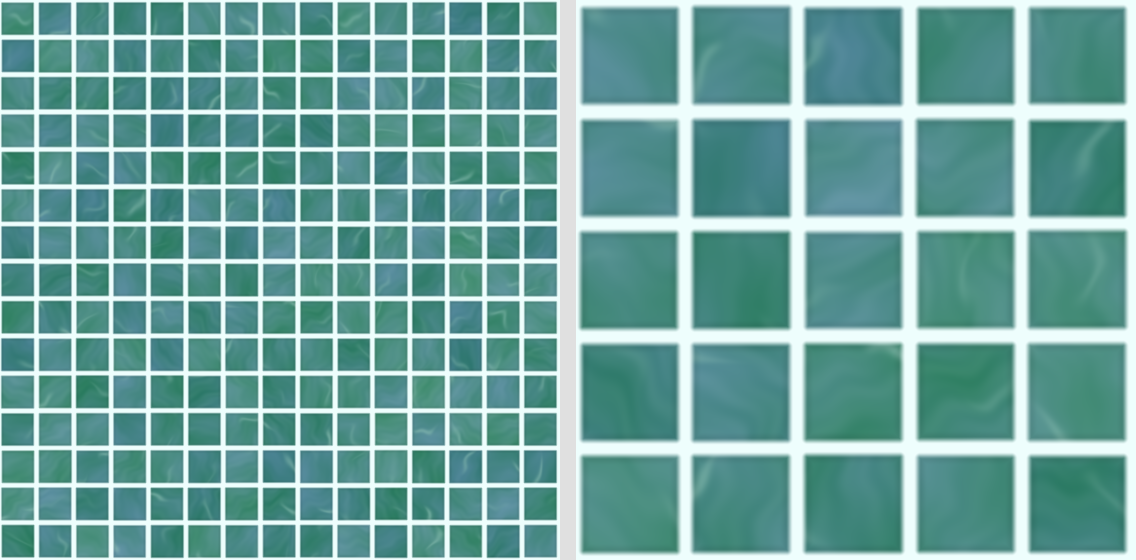
Left, the full canvas; right, a detail of the centre.
Write a Shadertoy shader that draws this pattern.

```glsl
#define TILES 15.0
#define GRID_SHIFT vec2(0.023, 0.0)
#define GROUT_WIDTH 0.132
#define CORNER_RADIUS 0.025
#define EDGE_SOFTNESS 0.034
#define DEEP_GREEN vec3(0.175, 0.465, 0.425)
#define PALE_TEAL vec3(0.385, 0.615, 0.590)
#define BLUE_TINT vec3(0.020, -0.012, 0.060)
#define WISP_COLOR vec3(0.560, 0.760, 0.710)
#define GROUT_COLOR vec3(0.935, 0.995, 0.992)
#define WISP_AMOUNT 0.55

const float TAU = 6.2831853;

vec3 hash3(vec2 cell) {
    vec3 p = fract(cell.xyx * vec3(0.1031, 0.1030, 0.0973));
    p += dot(p, p.yxz + 33.33);
    return fract((p.xxy + p.yzz) * p.zyx);
}

mat2 rotation(float angle) {
    float c = cos(angle), s = sin(angle);
    return mat2(c, -s, s, c);
}

float roundedBox(vec2 p, float halfSize, float radius) {
    vec2 q = abs(p) - halfSize + radius;
    return length(max(q, 0.0)) + min(max(q.x, q.y), 0.0) - radius;
}

// Bend the plane with layered sines, as stirred glass does
vec2 swirl(vec2 p, vec2 phase) {
    float frequency = 2.3, strength = 0.22;
    for (int i = 0; i < 4; i++) {
        p += strength * sin(p.yx * frequency + phase * TAU + float(i) * 1.7);
        frequency *= 1.8;
        strength *= 0.5;
    }
    return p;
}

vec3 glassColor(vec2 p, vec2 cell) {
    vec3 look = hash3(cell);
    vec3 flow = hash3(cell + 57.0);
    vec3 rare = hash3(cell + 131.0);
    vec2 q = swirl(rotation(flow.x * TAU) * p + flow.yz, rare.xy);

    // Broad clouds and finer drawn streaks
    float cloud = sin(q.x * 5.0 + look.z * TAU) * sin(q.y * 3.2 + flow.z * TAU);
    float streak = 0.6 * sin(q.x * 15.0 + 2.0 * q.y) + 0.4 * sin(q.x * 29.0 - 3.0 * q.y);
    float tone = 0.47 + 0.52 * (look.x - 0.5) + 0.15 * cloud
               + streak * mix(0.03, 0.11, flow.y);
    vec3 color = mix(DEEP_GREEN, PALE_TEAL, clamp(tone, 0.0, 1.15));
    color += BLUE_TINT * (1.5 * (look.y - 0.4) + 0.5 * cloud);

    // A thin milky wisp, strong on only a few tiles
    float offset = q.x - flow.y - 0.5 * (rare.x - 0.5) + 0.25 * sin(q.y * 3.0);
    float wisp = exp(-offset * offset * 220.0) * smoothstep(-0.5, 0.8, sin(q.y * 5.0 + look.z * TAU));
    return mix(color, WISP_COLOR, wisp * WISP_AMOUNT * mix(0.15, 1.0, rare.z * rare.z));
}

void mainImage(out vec4 fragColor, in vec2 fragCoord) {
    vec2 grid = fragCoord / iResolution.xy * TILES + GRID_SHIFT;
    vec2 cell = floor(grid);
    vec2 p = fract(grid) - 0.5;

    // Slightly uneven tile size and seating
    vec3 fit = hash3(cell + 211.0) - 0.5;
    float halfSize = 0.5 * (1.0 - GROUT_WIDTH) + 0.008 * fit.z;
    float edge = roundedBox(p - 0.012 * fit.xy, halfSize, CORNER_RADIUS);

    vec3 glass = glassColor(p, cell);
    glass *= 1.0 - 0.07 * smoothstep(-0.09, -0.02, edge);

    float softness = max(EDGE_SOFTNESS, 0.75 * TILES / iResolution.y);
    float grout = smoothstep(-softness, softness, edge);
    fragColor = vec4(mix(glass, GROUT_COLOR, grout), 1.0);
}
```
